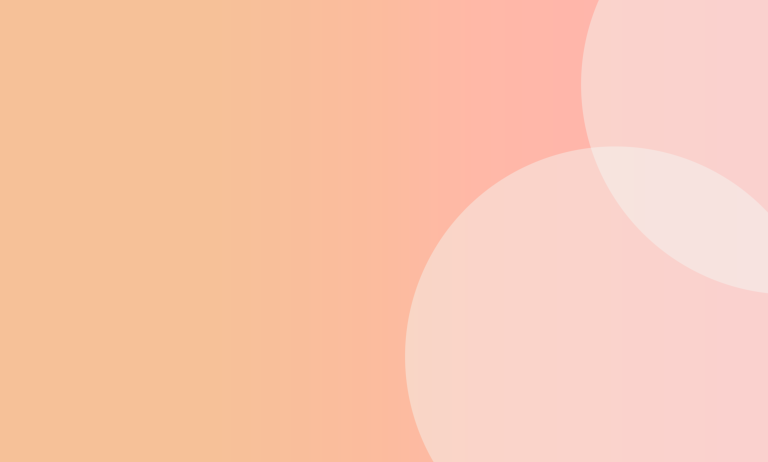
This background is drawn by a Shadertoy shader. Its source:

```glsl
// Gradient colours, left to right, and their stops across the width
const vec3 SAND  = vec3(0.965, 0.758, 0.596);
const vec3 PEACH = vec3(0.988, 0.735, 0.620);
const vec3 CORAL = vec3(1.000, 0.722, 0.655);
const vec3 ROSE  = vec3(1.000, 0.698, 0.692);
const float SAND_END   = 0.27;
const float PEACH_STOP = 0.50;
const float CORAL_STOP = 0.62;

// Translucent discs, measured in canvas widths
const vec3  VEIL         = vec3(0.953, 0.985, 0.972);
const float VEIL_OPACITY = 0.42;
const float DISC_RADIUS  = 0.2734;
const vec2  LOWER_DISC   = vec2(0.8008, 0.1375);
const vec2  UPPER_DISC   = vec2(1.0300, 0.4915);

// Piecewise linear ramp through the four colours
vec3 backdrop(float x) {
    vec3 color = mix(SAND, PEACH, clamp((x - SAND_END) / (PEACH_STOP - SAND_END), 0.0, 1.0));
    color = mix(color, CORAL, clamp((x - PEACH_STOP) / (CORAL_STOP - PEACH_STOP), 0.0, 1.0));
    return mix(color, ROSE, clamp((x - CORAL_STOP) / (1.0 - CORAL_STOP), 0.0, 1.0));
}

// Antialiased disc coverage
float discMask(vec2 p, vec2 center, float pixel) {
    float dist = length(p - center) - DISC_RADIUS;
    return 1.0 - smoothstep(-0.75 * pixel, 0.75 * pixel, dist);
}

void mainImage(out vec4 fragColor, in vec2 fragCoord) {
    vec2 p = fragCoord / iResolution.x;
    float pixel = 1.0 / iResolution.x;

    vec3 color = backdrop(p.x);

    // Overlapping veils brighten where they cross
    color = mix(color, VEIL, VEIL_OPACITY * discMask(p, LOWER_DISC, pixel));
    color = mix(color, VEIL, VEIL_OPACITY * discMask(p, UPPER_DISC, pixel));

    fragColor = vec4(color, 1.0);
}
```
